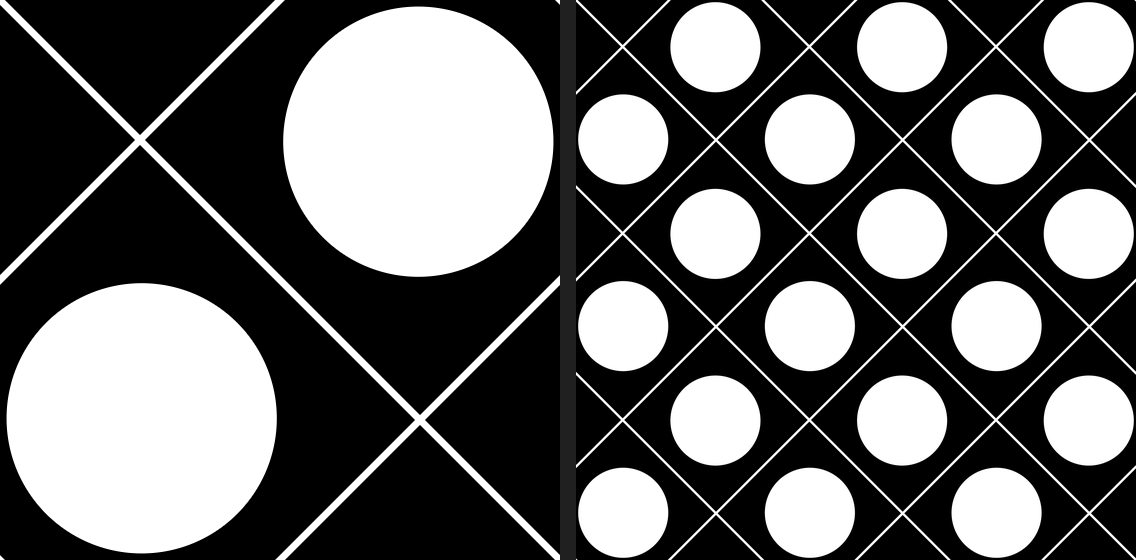
Left, the tile; right, the same tile 3 across and 3 down.
Reproduce this pattern procedurally as a Shadertoy shader.

```glsl
// Two white discs and two thin white crosses, set checkerwise on black.
// The crosses are two families of diagonals that wrap around the tile;
// the discs are plain distance functions, mirrored through the centre.

// Distance from t to the nearest whole number
float wrapDistance(float t) {
    return abs(fract(t + 0.5) - 0.5);
}

// Coverage of a shape from its signed distance
float coverage(float dist, float pixel) {
    return clamp(0.5 - dist / pixel, 0.0, 1.0);
}

void mainImage(out vec4 fragColor, in vec2 fragCoord) {
    vec2 uv = fragCoord / iResolution.xy;
    float pixel = 1.0 / min(iResolution.x, iResolution.y);

    // Discs, drawn slightly towards the centre of the tile
    vec2 p = uv - 0.5;
    float discs = min(length(p - 0.247), length(p + 0.247)) - 0.2413;

    // Falling and rising diagonals, crossing in the other two quarters
    float falling = wrapDistance(uv.x + uv.y);
    float rising = wrapDistance(uv.x - uv.y + 0.5);
    float lines = min(falling, rising) * 0.70711 - 0.0062;

    float white = coverage(min(discs, lines), pixel);
    fragColor = vec4(vec3(white), 1.0);
}
```
